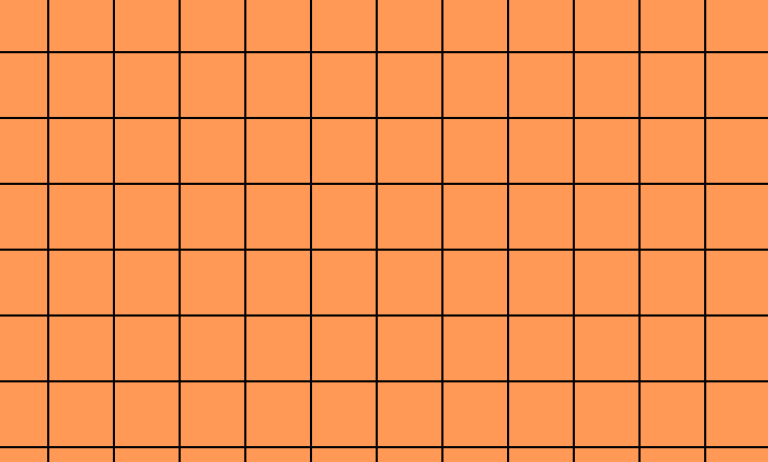
Reproduce this pattern procedurally as a WebGL 1 fragment shader.

```glsl
precision highp float;

uniform vec2 u_resolution;

// Distance to the nearest grid line on each axis
vec2 lineDistance(vec2 p, vec2 spacing, vec2 anchor) {
    vec2 cell = (p - anchor) / spacing;
    return abs(fract(cell + 0.5) - 0.5) * spacing;
}

// Share of a pixel covered by a line of the given width
vec2 lineCoverage(vec2 distanceToLine, float width, float pixel) {
    vec2 low = max(distanceToLine - 0.5 * pixel, vec2(-0.5 * width));
    vec2 high = min(distanceToLine + 0.5 * pixel, vec2(0.5 * width));
    return clamp((high - low) / pixel, 0.0, 1.0);
}

void main() {
    // Canvas height is one unit
    float pixel = 1.0 / u_resolution.y;
    vec2 p = gl_FragCoord.xy * pixel;

    vec2 d = lineDistance(p, vec2(0.1422, 0.1425), vec2(0.8154, 0.4596));
    vec2 ink = lineCoverage(d, 0.0046, pixel);

    // Black lines over flat orange
    vec3 orange = vec3(1.0, 0.6, 0.333);
    float paper = (1.0 - ink.x) * (1.0 - ink.y);
    gl_FragColor = vec4(orange * paper, 1.0);
}
```
